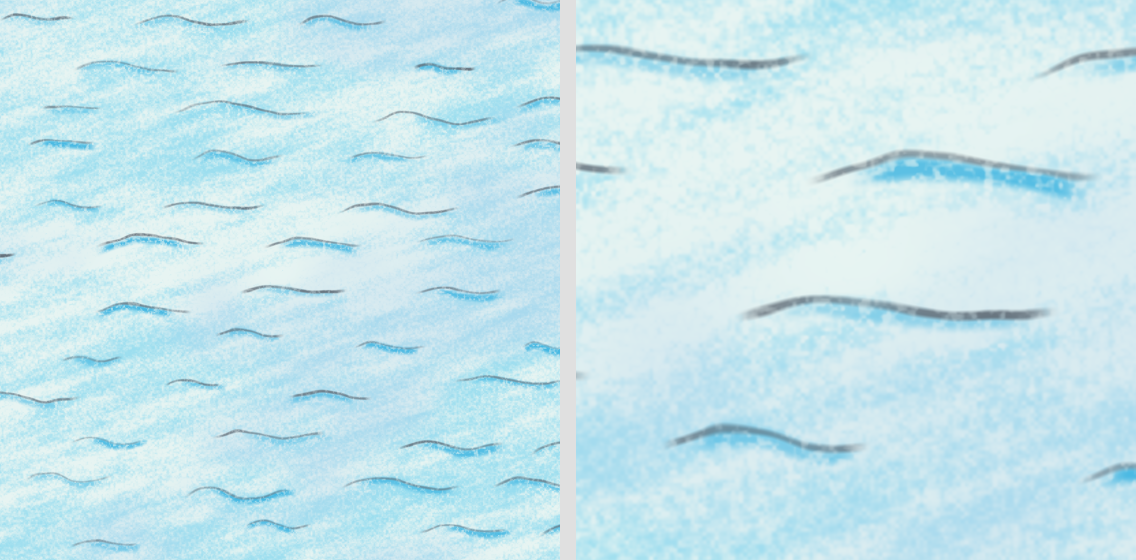
Left: the whole. Right: its middle third, enlarged.
Write a WebGL 1 fragment shader that draws this texture.

```glsl
precision highp float;
// Coloured-pencil water: pale paper shaded with slanted cyan hatching and
// lavender patches, then scattered wavelets. Each wavelet is a thin graphite
// curve with a broader blue crayon stroke below it, broken up by paper grain.
uniform vec2 u_resolution;

const vec3 PAPER = vec3(0.905, 0.957, 0.948);
const vec3 CYAN = vec3(0.54, 0.85, 0.935);
const vec3 LAVENDER = vec3(0.70, 0.83, 0.925);
const vec3 CRAYON = vec3(0.22, 0.70, 0.88);
const vec3 GRAPHITE = vec3(0.38, 0.42, 0.46);
const vec2 CELL = vec2(0.29, 0.085);

float hash(vec2 p) {
  vec3 q = fract(p.xyx * 0.1031);
  q += dot(q, q.yzx + 33.33);
  return fract((q.x + q.y) * q.z);
}

float noise(vec2 p) {
  vec2 i = floor(p);
  vec2 f = fract(p);
  f = f * f * (3.0 - 2.0 * f);
  float low = mix(hash(i), hash(i + vec2(1.0, 0.0)), f.x);
  float high = mix(hash(i + vec2(0.0, 1.0)), hash(i + 1.0), f.x);
  return mix(low, high, f.y);
}

float fbm(vec2 p) {
  float sum = 0.0;
  float weight = 0.533;
  for (int i = 0; i < 4; i++) {
    sum += weight * noise(p);
    p = p * 2.03 + 17.3;
    weight *= 0.5;
  }
  return sum;
}

vec2 rotate(vec2 p, float angle) {
  float c = cos(angle);
  float s = sin(angle);
  return vec2(c * p.x + s * p.y, c * p.y - s * p.x);
}

// Soft line coverage at distance d from its centre.
float line(float d, float halfWidth, float blur) {
  return 1.0 - smoothstep(halfWidth - blur, halfWidth + blur, abs(d));
}

// Fades in after a and out before b.
float span(float t, float a, float b, float fade) {
  return smoothstep(a, a + fade, t) * (1.0 - smoothstep(b - fade, b, t));
}

// Coverage of one wavelet: x graphite, y crayon, z loose shading around it.
vec3 wavelet(vec2 p, vec2 id, float pixel) {
  float size = hash(id + 3.1);
  float pressure = hash(id + 7.7);
  float tint = hash(id + 12.9);
  float len = mix(0.085, 0.25, size);
  float t = p.x / len + 0.5;
  float amp = len * mix(0.035, 0.075, hash(id + 21.3));
  float freq = 6.283 * mix(0.85, 1.35, hash(id + 31.7));
  float phase = freq * t - mix(0.4, 1.1, tint);
  float decay = 1.0 - 0.55 * t;
  float slope = amp * decay * freq * cos(phase) / len;
  float d = (p.y - amp * decay * sin(phase)) / sqrt(1.0 + slope * slope);

  float along = noise(vec2(t * 5.0, hash(id) * 90.0));
  float blur = max(0.0016, pixel);
  float ink = line(d, 0.0015 + 0.0014 * along * pressure, blur);
  ink *= span(t, 0.0, 1.0, 0.12) * mix(0.4, 1.0, pressure) * mix(0.55, 1.1, along);

  float gap = mix(0.003, 0.010, tint);
  float start = mix(-0.05, 0.3, hash(id + 41.1));
  float reach = span(t, start, start + 0.85, 0.16);
  float wax = line(d + gap, 0.0035 + 0.003 * (1.0 - along), 0.003 + pixel);
  wax *= reach * mix(0.35, 1.0, hash(id + 53.9));
  float shade = exp(-pow((d + 0.012) / 0.016, 2.0)) * span(t, -0.1, 1.15, 0.4);
  return vec3(ink, wax, shade * size);
}

// Strongest coverage from the wavelets of the surrounding staggered cells.
vec3 wavelets(vec2 p, float pixel) {
  vec3 cover = vec3(0.0);
  for (int j = -1; j <= 1; j++) {
    float row = floor(p.y / CELL.y) + float(j);
    float shift = hash(vec2(row, 5.0)) + 0.5 * row;
    for (int i = -1; i <= 1; i++) {
      vec2 id = vec2(floor(p.x / CELL.x - shift) + float(i), row);
      vec2 jitter = vec2(hash(id + 61.3), hash(id + 71.9)) - 0.5;
      vec2 centre = (id + 0.5 + vec2(shift, 0.0) + jitter * vec2(0.3, 0.6)) * CELL;
      cover = max(cover, wavelet(p - centre, id + 100.0, pixel));
    }
  }
  return cover;
}

void main() {
  float scale = min(u_resolution.x, u_resolution.y);
  vec2 p = gl_FragCoord.xy / scale;
  float grain = 0.6 * noise(p * 230.0) + 0.4 * noise(p * 410.0 + 9.0);

  // Slanted hatching, pressed harder inside broad patches.
  vec2 slant = rotate(p, 0.28) + 4.0;
  float hatch = fbm(slant * vec2(9.0, 48.0));
  float patches = fbm(p * vec2(3.2, 5.5) + 2.0);
  float tone = 0.5 * patches + 0.5 * hatch + 0.34 * (grain - 0.5);
  float wash = smoothstep(0.33, 0.85, tone);
  float dusk = smoothstep(0.5, 0.72, fbm(rotate(p, 0.2) * vec2(2.0, 3.6) + 31.0));

  // Hand wobble, then pencil layers from lightest to darkest.
  vec2 wobble = vec2(noise(p * 38.0), noise(p * 38.0 + 50.0)) - 0.5;
  vec3 cover = wavelets(p + 0.005 * wobble, 1.0 / scale);
  float tooth = smoothstep(0.15, 0.65, grain);
  vec3 color = mix(PAPER, CYAN, 0.8 * wash);
  color = mix(color, LAVENDER, dusk * (0.2 + 0.4 * tone));
  color = mix(color, CYAN, 0.55 * cover.z * tooth * smoothstep(0.3, 0.65, hatch));
  color = mix(color, CRAYON, cover.y * mix(0.35, 0.9, tooth));
  color = mix(color, GRAPHITE, min(cover.x, 1.0) * mix(0.6, 0.95, tooth));
  gl_FragColor = vec4(color, 1.0);
}
```
